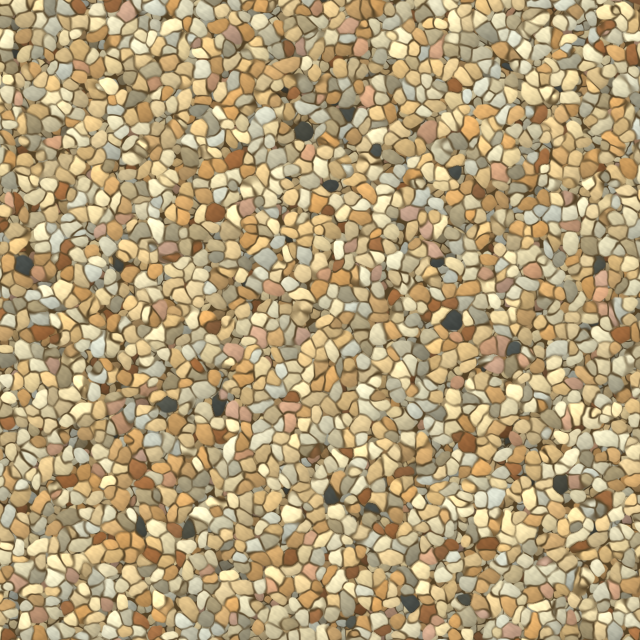
Write a Shadertoy shader that draws this texture.

```glsl
// Bed of small rounded sand-coloured gravel, packed tightly with dark gaps.

const float GRAINS = 43.0;          // top grains across the canvas
const float UNDER_GRAINS = 66.0;    // smaller grains seen in the gaps
const float JITTER = 0.86;
const float GRAIN_REACH = 0.66;     // radius beyond which the lower layer shows
const float GAP_WIDTH = 0.23;
const float UNDER_SHADE = 0.76;
const float DOME_SHADE = 0.16;
const float MOTTLE = 0.045;
const vec2 LIGHT_DIR = vec2(-0.5, 0.85);
const vec3 GAP_COLOR = vec3(0.33, 0.26, 0.15);

// Cream, sand, pale grey, ochre, olive grey, pink, rust, slate
const int TONES = 8;
const vec3 TONE[TONES] = vec3[TONES](
    vec3(0.94, 0.88, 0.70), vec3(0.87, 0.76, 0.55),
    vec3(0.83, 0.81, 0.70), vec3(0.81, 0.64, 0.41),
    vec3(0.66, 0.62, 0.50), vec3(0.78, 0.62, 0.50),
    vec3(0.60, 0.41, 0.25), vec3(0.30, 0.31, 0.28));
const float SHARE[TONES] = float[TONES](
    0.23, 0.25, 0.18, 0.15, 0.08, 0.05, 0.045, 0.015);

vec3 hash3(vec2 p) {
    vec3 q = fract(p.xyx * vec3(0.1031, 0.1030, 0.0973));
    q += dot(q, q.yxz + 33.33);
    return fract((q.xxy + q.yzz) * q.zyx);
}

// Layered sines, roughly -1 to 1
float waves(vec2 p) {
    float sum = sin(p.x + 1.7 * sin(p.y * 0.8));
    sum += sin(p.y * 1.3 - 1.4 * sin(p.x * 0.9 + 2.0));
    sum += sin((p.x + p.y) * 1.9 + sin(p.y * 2.3));
    return sum / 3.0;
}

vec3 pickTone(float pick) {
    vec3 tone = TONE[TONES - 1];
    float total = 0.0;
    for (int i = 0; i < TONES; i++) {
        if (pick >= total) tone = TONE[i];
        total += SHARE[i];
    }
    return tone;
}

// Cellular grains with their own turn, length and size: rgb colour, alpha cover
vec4 grainLayer(vec2 uv, float count, float seed) {
    vec2 p = uv * count + seed;
    p += 0.10 * vec2(waves(p * 2.1), waves(p.yx * 2.3 + 5.0));
    vec2 base = floor(p);
    vec2 nearestId = base;
    vec2 nearestOffset = vec2(0.0);
    float first = 9.0;
    float second = 9.0;

    for (int y = -2; y <= 2; y++)
    for (int x = -2; x <= 2; x++) {
        vec2 id = base + vec2(x, y);
        vec3 shape = hash3(id + 71.0);
        vec2 offset = p - id - 0.5 - JITTER * (hash3(id).xy - 0.5);
        float angle = 6.2832 * shape.x;
        float stretch = mix(1.0, 1.42, shape.y);
        float size = mix(0.78, 1.24, shape.z);
        vec2 axis = vec2(cos(angle), sin(angle));
        vec2 turned = vec2(dot(offset, axis), dot(offset, vec2(-axis.y, axis.x)));
        float d = length(turned * vec2(1.0 / stretch, stretch)) / size;
        if (d < first) {
            second = first;
            first = d;
            nearestId = id;
            nearestOffset = offset;
        } else {
            second = min(second, d);
        }
    }

    // Grain colour, with faint broad patches of warmer stones
    vec3 look = hash3(nearestId + 137.0);
    float patchShift = 0.06 * waves(nearestId * 9.0 / count + 3.0);
    vec3 color = pickTone(clamp(look.x + patchShift * look.x * (1.0 - look.x) * 4.0, 0.0, 0.999));
    color *= mix(0.86, 1.09, look.y);
    color *= 1.0 + vec3(0.04, 0.0, -0.07) * (look.z - 0.5) * 2.0;

    // Rounded lighting and mineral mottling
    color *= 1.0 + DOME_SHADE * dot(nearestOffset, LIGHT_DIR);
    color *= 1.03 - 0.16 * first * first;
    color *= 1.0 + MOTTLE * waves(p * 8.0 + look.xy * 40.0);

    // Dark seams that vary in depth
    float seam = 1.0 - smoothstep(0.0, GAP_WIDTH, second - first);
    float depth = clamp(0.72 + 0.4 * waves(p * 1.6 + 8.0), 0.35, 1.0);
    color = mix(color, GAP_COLOR, seam * depth);
    float cover = 1.0 - smoothstep(GRAIN_REACH - 0.09, GRAIN_REACH + 0.03, first);
    return vec4(color, cover);
}

vec3 gravel(vec2 uv) {
    vec4 top = grainLayer(uv, GRAINS, 11.0);
    if (top.a > 0.999) return top.rgb;
    vec4 under = grainLayer(uv, UNDER_GRAINS, 203.0);
    vec3 below = mix(GAP_COLOR, under.rgb * UNDER_SHADE, under.a);
    return mix(below, top.rgb, top.a);
}

void mainImage(out vec4 fragColor, in vec2 fragCoord) {
    // Four samples per pixel soften the grain edges
    vec3 color = vec3(0.0);
    for (int i = 0; i < 4; i++) {
        vec2 shift = vec2(i % 2, i / 2) * 0.5 - 0.25;
        color += gravel((fragCoord + shift) / iResolution.y);
    }
    fragColor = vec4(color / 4.0, 1.0);
}
```
